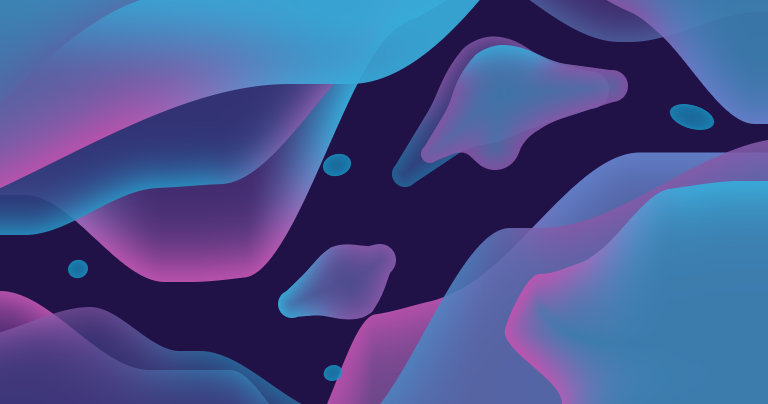
Reproduce this background procedurally as a Shadertoy shader.

```glsl
// Translucent flowing sheets and soft blobs with glowing rims on deep violet.

const vec2 CANVAS = vec2(7.68, 4.04);
const vec3 NIGHT  = vec3(0.125, 0.065, 0.28);
const vec3 DUSK   = vec3(0.26, 0.16, 0.43);
const vec3 INDIGO = vec3(0.19, 0.20, 0.46);
const vec3 SLATE  = vec3(0.33, 0.40, 0.65);
const vec3 TEAL   = vec3(0.23, 0.49, 0.68);
const vec3 CYAN   = vec3(0.22, 0.67, 0.85);
const vec3 SKY    = vec3(0.40, 0.52, 0.81);
const vec3 MAUVE  = vec3(0.52, 0.35, 0.66);
const vec3 PINK   = vec3(0.74, 0.33, 0.69);

// Smooth change of height between two positions; sums of these form an edge.
float rise(float x, float from, float to, float height) {
    return height * smoothstep(from, to, x);
}

// Turns a height field into an approximate signed distance.
float toDistance(float field, float pixel) {
    return field * pixel / max(length(vec2(dFdx(field), dFdy(field))), 1e-5);
}

float smoothMin(float a, float b, float k) {
    float h = max(k - abs(a - b), 0.0) / k;
    return min(a, b) - h * h * k * 0.25;
}

// Capsule whose radius changes from one end to the other.
float limb(vec2 p, vec2 a, float ra, vec2 b, float rb) {
    vec2 axis = b - a;
    float t = clamp(dot(p - a, axis) / dot(axis, axis), 0.0, 1.0);
    return length(p - a - axis * t) - mix(ra, rb, t);
}

// Lays a shape over the base, fading from its rim colour to its body colour.
vec3 layer(vec3 base, float d, vec3 rim, vec3 body, float glow, float opacity, float pixel) {
    vec3 fill = mix(rim, body, 1.0 - exp(-pow(max(-d, 0.0) / glow, 1.3) * 2.2));
    return mix(base, fill, opacity * clamp(0.5 - d / pixel, 0.0, 1.0));
}

vec3 topLeftSheets(vec3 col, vec2 p, float px) {
    // Hanging lobe
    float edge = 2.09 - rise(p.x, 0.25, 1.65, 0.87) + rise(p.x, 1.9, 2.9, 0.08)
               + rise(p.x, 2.45, 4.1, 2.5) + rise(p.x, 3.9, 5.2, 0.6);
    vec3 rim = mix(PINK, CYAN, smoothstep(1.3, 3.0, p.y));
    col = layer(col, toDistance(edge - p.y, px), rim, DUSK, 0.75, 0.95, px);

    // Dark leaf
    edge = 1.69 + rise(p.x, 0.25, 1.6, 0.47) + rise(p.x, 1.5, 2.3, 0.04)
         + rise(p.x, 2.2, 4.1, 1.55) + rise(p.x, 3.6, 5.0, 1.5);
    rim = mix(vec3(0.16, 0.57, 0.76), MAUVE, smoothstep(1.9, 3.1, p.x));
    col = layer(col, toDistance(edge - p.y, px), rim, INDIGO, 0.42, 0.88, px);

    // Bright upper sheet and its corner
    edge = 1.65 + rise(p.x, -1.8, 2.9, 1.55) + rise(p.x, 3.5, 9.5, 7.0);
    rim = mix(PINK, CYAN, smoothstep(0.9, 3.5, p.x));
    vec3 body = mix(SLATE, CYAN, smoothstep(3.0, 4.1, p.y + 0.12 * (p.x - 2.0)));
    col = layer(col, toDistance(edge - p.y, px), rim, body, 0.8, 0.93, px);
    edge = 1.21 + rise(p.x, -2.5, 1.8, 2.9);
    return layer(col, toDistance(edge - p.y, px), SLATE, TEAL, 0.45, 0.75, px);
}

vec3 topRightSheets(vec3 col, vec2 p, float px) {
    float edge = 4.6 - rise(p.x, 4.2, 6.2, 0.98) + rise(p.x, 6.3, 7.6, 0.3);
    col = layer(col, toDistance(edge - p.y, px), SLATE, DUSK, 0.5, 0.8, px);
    edge = 4.3 - rise(p.x, 5.4, 6.6, 0.45) - rise(p.x, 6.3, 7.55, 1.05);
    vec3 rim = mix(MAUVE, SKY, smoothstep(6.2, 7.1, p.x));
    return layer(col, toDistance(edge - p.y, px), rim, TEAL, 0.55, 0.93, px);
}

vec3 bottomRightSheets(vec3 col, vec2 p, float px) {
    // Pink back sheet turning blue
    float edge = -0.415 + rise(p.x, 2.98, 3.75, 1.3) + rise(p.x, 3.6, 4.6, 0.18)
               + rise(p.x, 4.3, 6.4, 1.45);
    vec3 rim = mix(PINK, SKY, smoothstep(4.2, 5.8, p.x));
    vec3 body = mix(MAUVE * 0.85, SLATE, smoothstep(4.0, 6.0, p.x));
    col = layer(col, toDistance(p.y - edge, px), rim, body, 0.7, 0.92, px);

    // Blue middle sheet
    edge = -0.29 + rise(p.x, 3.4, 5.1, 2.05) + rise(p.x, 5.4, 7.9, 0.9);
    rim = mix(vec3(0.30, 0.52, 0.76), MAUVE, smoothstep(4.4, 5.7, p.x));
    col = layer(col, toDistance(p.y - edge, px), rim, SLATE, 0.65, 0.88, px);

    // Teal front sheet, rounded on its left side
    edge = 0.5 + rise(p.x, 4.8, 5.4, 0.8) + rise(p.x, 5.4, 6.0, 0.15)
         + rise(p.x, 5.8, 6.7, 0.68) + rise(p.x, 6.4, 7.4, 0.1);
    float side = 5.62 - rise(p.y, 0.0, 0.75, 0.58);
    float field = -smoothMin(edge - p.y, p.x - side, 0.12);
    rim = mix(PINK, CYAN, smoothstep(5.2, 7.0, p.x));
    return layer(col, toDistance(field, px), rim, TEAL, 0.65, 0.95, px);
}

vec3 bottomLeftSheets(vec3 col, vec2 p, float px) {
    float edge = 1.13 - rise(p.x, 0.0, 1.5, 0.79) - rise(p.x, 2.3, 3.1, 0.7);
    vec3 rim = mix(PINK, TEAL, smoothstep(0.4, 1.9, p.x));
    col = layer(col, toDistance(p.y - edge, px), rim, DUSK, 0.55, 0.92, px);
    edge = 0.67 + rise(p.x, -0.3, 0.9, 0.3) - rise(p.x, 0.9, 1.8, 0.44) - rise(p.x, 2.0, 3.4, 0.65);
    rim = mix(MAUVE, vec3(0.18, 0.52, 0.72), smoothstep(0.8, 2.3, p.x));
    return layer(col, toDistance(p.y - edge, px), rim, INDIGO + 0.04, 0.42, 0.68, px);
}

vec3 floatingBlobs(vec3 col, vec2 p, float px) {
    // Overlapping pair
    float d = smoothMin(limb(p, vec2(4.05, 2.30), 0.13, vec2(4.95, 3.24), 0.42),
                        limb(p, vec2(4.95, 3.09), 0.45, vec2(5.9, 3.14), 0.19), 0.25);
    vec3 rim = mix(vec3(0.15, 0.45, 0.65), MAUVE, smoothstep(2.3, 3.3, p.y));
    col = layer(col, d, rim, INDIGO + 0.03, 0.3, 0.8, px);
    d = smoothMin(limb(p, vec2(4.3, 2.50), 0.09, vec2(5.05, 3.14), 0.42),
                  limb(p, vec2(5.05, 3.09), 0.4, vec2(6.12, 3.18), 0.16), 0.25);
    d = smoothMin(d, limb(p, vec2(5.0, 3.04), 0.35, vec2(4.95, 2.59), 0.25), 0.2);
    rim = mix(MAUVE, CYAN, smoothstep(3.1, 3.6, p.y - 0.5 * max(p.x - 5.3, 0.0)));
    col = layer(col, d, rim, TEAL, 0.42, 0.9, px);

    // Lower blob
    d = smoothMin(limb(p, vec2(2.92, 1.0), 0.14, vec2(3.45, 1.24), 0.35),
                  limb(p, vec2(3.5, 1.2), 0.34, vec2(3.8, 1.44), 0.16), 0.15);
    rim = mix(CYAN, MAUVE, smoothstep(2.75, 3.6, p.x));
    return layer(col, d, rim, mix(SLATE, DUSK, 0.4), 0.35, 0.95, px);
}

// Small tilted ovals: centre, radius, stretch.
vec3 droplets(vec3 col, vec2 p, float px) {
    vec4 drops[4] = vec4[4](vec4(3.37, 2.39, 0.13, 1.15), vec4(6.92, 2.87, 0.17, 1.4),
                            vec4(0.78, 1.35, 0.10, 1.05), vec4(3.33, 0.31, 0.09, 1.1));
    for (int i = 0; i < 4; i++) {
        vec2 q = p - drops[i].xy;
        float tilt = i == 1 ? 0.3 : -0.3;
        q = vec2(q.x + tilt * q.y * -1.0, q.y + tilt * q.x);
        float d = length(q / vec2(drops[i].w, 1.0 / drops[i].w)) - drops[i].z;
        col = layer(col, d, vec3(0.09, 0.58, 0.76), vec3(0.10, 0.47, 0.67), 0.12, 0.85, px);
    }
    return col;
}

void mainImage(out vec4 fragColor, in vec2 fragCoord) {
    vec2 p = fragCoord / iResolution.xy * CANVAS;
    float px = CANVAS.y / iResolution.y;
    vec3 col = topLeftSheets(NIGHT, p, px);
    col = topRightSheets(col, p, px);
    col = bottomRightSheets(col, p, px);
    col = bottomLeftSheets(col, p, px);
    col = floatingBlobs(col, p, px);
    fragColor = vec4(droplets(col, p, px), 1.0);
}
```
